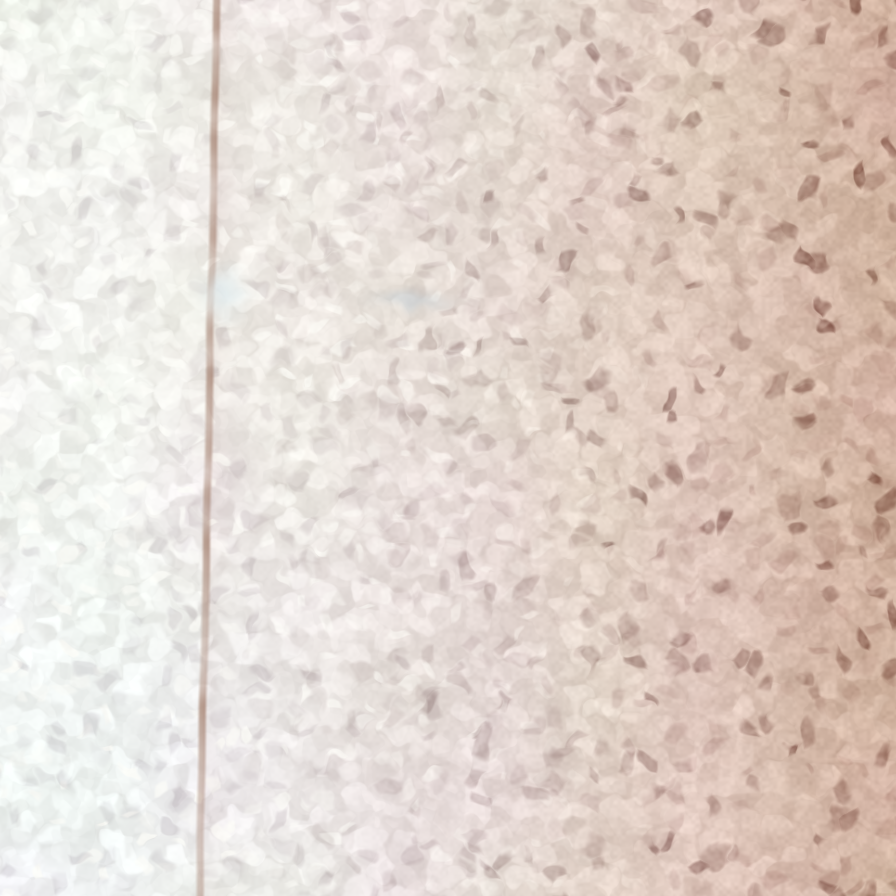
Give the GLSL for this texture, as a three.js fragment shader.

```glsl
// Speckled terrazzo wall, overexposed at the left and warm pink at the right, with a thin seam.
varying vec2 vUv;

vec3 hash3(vec2 p) {
  vec3 q = fract(p.xyx * vec3(0.1031, 0.1030, 0.0973));
  q += dot(q, q.yxz + 33.33);
  return fract((q.xxy + q.yzz) * q.zyx);
}

float noise(vec2 p) {
  vec2 cell = floor(p), f = fract(p);
  f = f * f * (3.0 - 2.0 * f);
  return mix(mix(hash3(cell).x, hash3(cell + vec2(1.0, 0.0)).x, f.x),
             mix(hash3(cell + vec2(0.0, 1.0)).x, hash3(cell + 1.0).x, f.x), f.y);
}

// Soft-edged mosaic of irregular cells, each with its own tone in 0..1
float mosaic(vec2 p) {
  vec2 cell = floor(p);
  float sum = 0.0, weight = 0.0001;
  for (int j = -1; j <= 1; j++) {
    for (int i = -1; i <= 1; i++) {
      vec2 id = cell + vec2(float(i), float(j));
      vec3 rnd = hash3(id + 71.0);
      vec2 d = p - id - rnd.xy;
      float w = exp(-14.0 * dot(d, d));
      sum += w * rnd.z;
      weight += w;
    }
  }
  return sum / weight;
}

// Scattered angular chips: coverage times a random strength
float chips(vec2 p, float seed, float share, float soft) {
  vec2 cell = floor(p);
  float cover = 0.0;
  for (int j = -1; j <= 1; j++) {
    for (int i = -1; i <= 1; i++) {
      vec2 id = cell + vec2(float(i), float(j));
      vec3 place = hash3(id + seed);
      vec3 form = hash3(id + seed + 137.0);
      vec2 d = p - id - place.xy;
      float angle = 6.2832 * form.x;
      d = mat2(cos(angle), -sin(angle), sin(angle), cos(angle)) * d;
      d.y *= 1.2 + 0.7 * form.y;
      // Blend of a disc and a skewed box gives blunt corners
      float box = max(abs(d.x + 0.3 * d.y), abs(d.y));
      float shape = mix(length(d), box, 0.55);
      float size = 0.2 + 0.22 * form.z;
      float mask = 1.0 - smoothstep(size - soft, size + soft, shape);
      cover = max(cover, mask * step(place.z, share) * (0.4 + 0.6 * form.y));
    }
  }
  return cover;
}

// Light falling off from left to right
vec3 wallColor(float x) {
  vec3 c = mix(vec3(0.95, 0.957, 0.935), vec3(0.94, 0.925, 0.903), smoothstep(0.1, 0.32, x));
  c = mix(c, vec3(0.905, 0.865, 0.835), smoothstep(0.25, 0.56, x));
  c = mix(c, vec3(0.875, 0.79, 0.737), smoothstep(0.5, 0.8, x));
  return mix(c, vec3(0.825, 0.705, 0.635), smoothstep(0.74, 1.02, x));
}

float smudge(vec2 uv, vec2 center, vec2 size) {
  vec2 d = (uv - center) / size;
  return exp(-dot(d, d));
}

void main() {
  vec2 uv = vUv;
  vec2 wobble = vec2(noise(uv * 70.0), noise(uv * 70.0 + 40.0)) - 0.5;
  vec2 p = uv + 0.011 * wobble;
  float cloud = noise(uv * 5.0 + 9.0) - 0.5;
  float shade = smoothstep(0.1, 0.95, uv.x);

  // Base tone with broad, slightly greenish and pinkish drifts
  vec3 color = wallColor(uv.x + 0.06 * cloud);
  color += vec3(-0.006, 0.006, -0.008) * (noise(uv * 9.0) - 0.5) * 2.0;
  color += vec3(-0.005, 0.0, 0.022) * (1.0 - smoothstep(0.1, 0.7, uv.y)) * (1.0 - shade);

  // Pale aggregate packed over the whole wall
  float tone = mosaic(p * vec2(46.0, 54.0)) - 0.5;
  color += tone * mix(vec3(0.075, 0.08, 0.085), vec3(0.075, 0.085, 0.09), shade);
  color += (mosaic(p * 85.0 + 23.0) - 0.5) * 0.035;

  // Bright chips, strongest in the overexposed part
  float bright = chips(p * vec2(34.0, 40.0) + 5.0, 11.0, 0.5, 0.1);
  vec3 brightColor = mix(vec3(0.995, 0.995, 0.975), color + vec3(0.05, 0.05, 0.045), shade);
  color = mix(color, brightColor, bright * mix(0.8, 0.5, shade));

  // Greyish mauve chips, then small brown flecks that deepen to the right
  float mauve = chips(p * vec2(30.0, 33.0) + 17.0, 53.0, 0.45, 0.11);
  color -= mauve * mix(vec3(0.07, 0.08, 0.07), vec3(0.07, 0.09, 0.085), shade);
  float fleck = chips(p * vec2(31.0, 28.0), 29.0, 0.42, 0.1);
  float grit = 0.75 + 0.5 * noise(uv * 190.0);
  color -= fleck * grit * mix(vec3(0.025, 0.03, 0.03), vec3(0.22, 0.26, 0.25),
                              smoothstep(0.2, 0.9, uv.x));

  // Fine surface grain
  color += (noise(uv * 230.0) - 0.5) * mix(0.012, 0.05, shade);

  // Thin leaning seam with a faint pink shadow on its right
  float seam = uv.x - mix(0.222, 0.243, uv.y) - 0.003 * (noise(vec2(3.0, uv.y * 14.0)) - 0.5);
  float wear = 0.45 + 0.55 * noise(vec2(7.0, uv.y * 38.0));
  float line = 1.0 - smoothstep(0.0015, 0.0065, abs(seam));
  color = mix(color, vec3(0.70, 0.59, 0.53), line * wear * 0.9);
  color -= vec3(0.03, 0.05, 0.05) * smoothstep(-0.004, 0.004, seam) * exp(-max(seam, 0.0) * 55.0);

  // Pale bluish scuffs crossing the seam
  float scuff = smudge(p, vec2(0.25, 0.672), vec2(0.022, 0.024));
  color = mix(color, vec3(0.89, 0.93, 0.94), 0.85 * scuff);
  float streak = smudge(p, vec2(0.46, 0.665), vec2(0.035, 0.01));
  color = mix(color, vec3(0.78, 0.81, 0.83), 0.6 * streak);

  gl_FragColor = vec4(clamp(color, 0.0, 1.0), 1.0);
}
```
